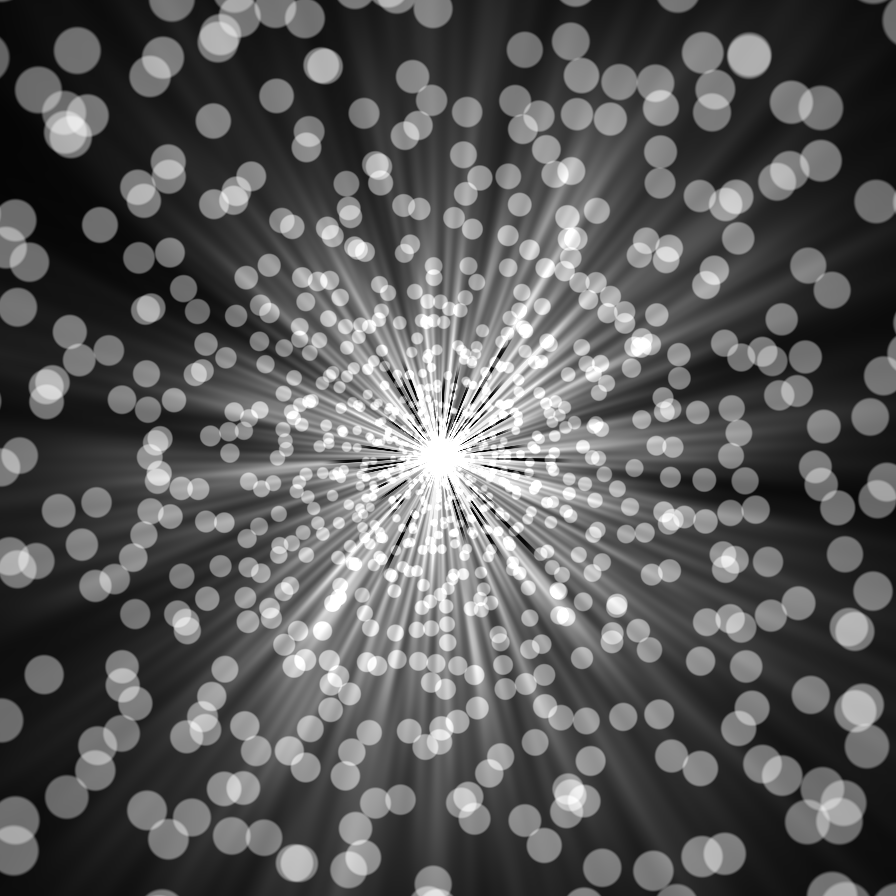
Reproduce this background procedurally as a Shadertoy shader.

```glsl
// Grey starburst: soft light rays and translucent discs streaming from a white core.

const float TAU = 6.2831853;
const vec2  CENTER = vec2(0.491, 0.490);

const float GLOW_GAIN = 0.98;      // ray brightness at the centre
const float GLOW_FALLOFF = 4.15;   // how quickly rays fade outward
const float RAY_CONTRAST = 1.15;
const float CORE_RADIUS = 0.018;

const float NEEDLE_SLOTS = 76.0;   // thin dark streaks around the core
const float NEEDLE_CHANCE = 0.45;

const float RING_STEP = 0.18;      // ring spacing in log distance
const float RING_OFFSET = 0.025;   // keeps discs finite near the centre
const float DISCS_AROUND = 28.0;   // cells in a distant ring
const int   DISCS_PER_CELL = 3;
const float DISC_SCALE = 0.041;
const float DISC_DENSITY = 0.52;   // opacity builds up where discs overlap
const float DISC_FADE = 0.40;      // how much bright light hides the discs

// Sectors: direction in turns, half width in turns, depth (negative brightens)
const vec3 SECTORS[8] = vec3[8](
    vec3(0.410, 0.032, 0.80), vec3(0.985, 0.017, 0.75), vec3(0.047, 0.016, 0.65),
    vec3(0.300, 0.016, 0.50), vec3(0.575, 0.018, 0.60), vec3(0.480, 0.012, 0.60),
    vec3(0.710, 0.070, -0.30), vec3(0.170, 0.035, -0.20));

vec2 hash2(vec2 p) {
    vec3 q = fract(vec3(p.xyx) * vec3(0.1031, 0.1030, 0.0973));
    q += dot(q, q.yzx + 33.33);
    return fract((q.xx + q.yz) * q.zy);
}

float cornerSlope(vec2 cell, vec2 offset, float period) {
    float a = TAU * hash2(vec2(mod(cell.x, period), cell.y) + 17.0).x;
    return dot(vec2(cos(a), sin(a)), offset);
}

// Gradient noise that repeats along x
float gradientNoise(vec2 p, float period) {
    vec2 i = floor(p), f = p - i;
    vec2 u = f * f * f * (f * (f * 6.0 - 15.0) + 10.0);
    vec2 e = vec2(1.0, 0.0);
    float low  = mix(cornerSlope(i, f, period), cornerSlope(i + e, f - e, period), u.x);
    float high = mix(cornerSlope(i + e.yx, f - e.yx, period),
                     cornerSlope(i + 1.0, f - 1.0, period), u.x);
    return mix(low, high, u.y);
}

// Streaks that vary quickly with direction, slowly with distance, and soften outward
float rays(float turn, float r) {
    float fine = mix(1.1, 0.5, smoothstep(0.1, 0.45, r));
    float n = 0.5 * gradientNoise(vec2(turn * 22.0, r * 1.5 + 3.3), 22.0)
            + 0.9 * gradientNoise(vec2(turn * 58.0, r * 3.0 + 9.6), 58.0)
            + fine * gradientNoise(vec2(turn * 140.0, r * 5.0 + 21.4), 140.0);
    float light = exp2(RAY_CONTRAST * n);
    for (int i = 0; i < 8; i++) {
        vec3 s = SECTORS[i];
        float d = abs(fract(turn - s.x + 0.5) - 0.5) / s.y;
        light *= 1.0 - s.z * exp(-d * d) * smoothstep(0.05, 0.35, r);
    }
    return light;
}

// Black slivers, each with its own direction, start and end
float needles(float turn, float r) {
    float slot = floor(turn * NEEDLE_SLOTS);
    vec2 h = hash2(vec2(slot, 71.0));
    vec2 span = hash2(vec2(slot, 133.0));
    float across = abs(fract(turn * NEEDLE_SLOTS) - 0.35 - 0.3 * h.y);
    float begin = 0.014 + 0.05 * span.x;
    float end = begin + 0.03 + 0.11 * span.y * span.y;
    float along = smoothstep(begin, begin + 0.006, r) * (1.0 - smoothstep(end * 0.75, end, r));
    return step(h.x, NEEDLE_CHANCE) * along * (1.0 - smoothstep(0.13, 0.27, across));
}

// Discs scattered in polar cells; size grows with distance
float discs(vec2 p, float turn, float r, float pixel) {
    float home = floor(log(r + RING_OFFSET) / RING_STEP);
    float layers = 0.0;
    for (int k = -1; k <= 1; k++) {
        float ring = home + float(k);
        float middle = exp((ring + 0.5) * RING_STEP) - RING_OFFSET;
        if (middle < 0.004) continue;
        float count = max(3.0, floor(DISCS_AROUND * middle / (middle + RING_OFFSET)));
        for (int j = -1; j <= 1; j++) {
            float cell = mod(floor(turn * count) + float(j), count);
            for (int i = 0; i < DISCS_PER_CELL; i++) {
                vec2 h = hash2(vec2(cell + 41.0 * float(i), ring + 50.0));
                float dist = max(exp((ring + h.x) * RING_STEP) - RING_OFFSET, 0.0);
                float a = TAU * (cell + h.y) / count;
                float radius = DISC_SCALE * (dist + RING_OFFSET);
                float d = length(p - dist * vec2(cos(a), sin(a))) - radius;
                float soft = max(pixel, 0.09 * radius);
                layers += (0.85 + 0.15 * h.x) * (1.0 - smoothstep(-soft, soft, d));
            }
        }
    }
    return 1.0 - exp(-DISC_DENSITY * layers);
}

void mainImage(out vec4 fragColor, in vec2 fragCoord) {
    float size = min(iResolution.x, iResolution.y);
    vec2 p = (fragCoord - CENTER * iResolution.xy) / size;
    float r = length(p);
    float turn = fract(atan(p.y, p.x + 1e-6) / TAU + 1.0);

    // Rays, cut by needles, then the core and discs on top
    float glow = GLOW_GAIN * exp(-GLOW_FALLOFF * r) * rays(turn, r);
    glow = min(glow, 0.95) * (1.0 - 0.95 * needles(turn, r));
    float core = 1.2 * exp(-r * r / (CORE_RADIUS * CORE_RADIUS));
    float light = glow + core;
    light += discs(p, turn, r, 1.0 / size) * (1.0 - DISC_FADE * min(light, 1.0));
    fragColor = vec4(vec3(clamp(light, 0.0, 1.0)), 1.0);
}
```
